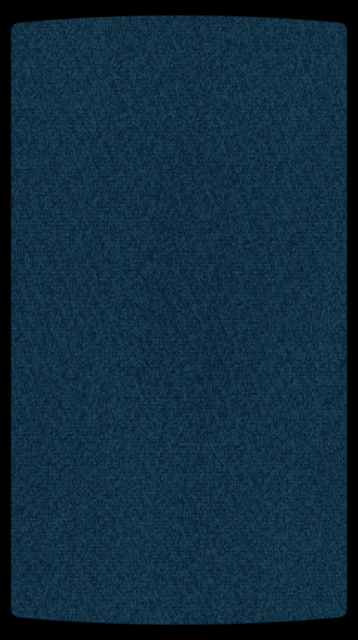
Give the GLSL for this texture, as a Shadertoy shader.

```glsl
const vec3 DARK_BLUE = vec3(0.050, 0.157, 0.237);
const vec3 LIGHT_BLUE = vec3(0.093, 0.229, 0.305);

// Lengths are fractions of the canvas height.
const vec2 SCREEN_HALF = vec2(0.2625, 0.476);
const float CORNER_RADIUS = 0.012;
const float EDGE_BOW = 0.0125;
const float EDGE_SOFTNESS = 0.004;

// Cells per canvas height.
const vec2 STRAND_CELLS = vec2(430.0, 275.0);
const vec2 SPECK_CELLS = vec2(610.0, 540.0);
const vec2 PATCH_CELLS = vec2(9.0, 7.0);
const float ROW_COUNT = 171.0;

const float STRAND_GAIN = 1.5;
const float SPECK_GAIN = 1.1;
const float PATCH_GAIN = 0.16;
const float ROW_GAIN = 0.22;
const float CENTRE_SHADE = 0.10;
const float TAU = 6.28318;

float hash(vec2 cell) {
    return fract(sin(dot(cell, vec2(12.9898, 78.233))) * 43758.5453);
}

// Smooth value noise, centred on zero.
float noise(vec2 p) {
    vec2 cell = floor(p);
    vec2 f = fract(p);
    f = f * f * (3.0 - 2.0 * f);
    float low = mix(hash(cell), hash(cell + vec2(1.0, 0.0)), f.x);
    float high = mix(hash(cell + vec2(0.0, 1.0)), hash(cell + 1.0), f.x);
    return mix(low, high, f.y) - 0.5;
}

// Rounded panel with its top and bottom edges bowed outwards.
float screenDistance(vec2 p) {
    float across = p.x / SCREEN_HALF.x;
    vec2 q = abs(p);
    q.y += EDGE_BOW * across * across;
    q -= SCREEN_HALF - CORNER_RADIUS;
    return length(max(q, 0.0)) + min(max(q.x, q.y), 0.0) - CORNER_RADIUS;
}

// Fine upright strands, sharper specks and faint broken rows.
float weave(vec2 p) {
    float strands = noise(p * STRAND_CELLS + 37.0);
    float specks = noise(p * SPECK_CELLS + 113.0);
    float patches = noise(p * PATCH_CELLS + 11.0);
    float rowStrength = 0.6 + noise(p * vec2(30.0, ROW_COUNT));
    float rows = sin(TAU * p.y * ROW_COUNT) * rowStrength;
    return STRAND_GAIN * strands + SPECK_GAIN * specks
         + PATCH_GAIN * patches + ROW_GAIN * rows;
}

void mainImage(out vec4 fragColor, in vec2 fragCoord) {
    vec2 uv = fragCoord / iResolution.y;
    vec2 p = uv - 0.5 * vec2(iResolution.x / iResolution.y, 1.0);

    // Cloth tone, a little darker around the centre.
    float shade = CENTRE_SHADE * (0.4 - exp(-dot(p, p) * 12.0));
    float tone = 0.5 + weave(uv) + shade;
    vec3 cloth = max(mix(DARK_BLUE, LIGHT_BLUE, tone), 0.0);

    // Soft cut to the black border.
    float halfEdge = 0.5 * EDGE_SOFTNESS;
    float inside = 1.0 - smoothstep(-halfEdge, halfEdge, screenDistance(p));
    fragColor = vec4(cloth * inside, 1.0);
}
```
